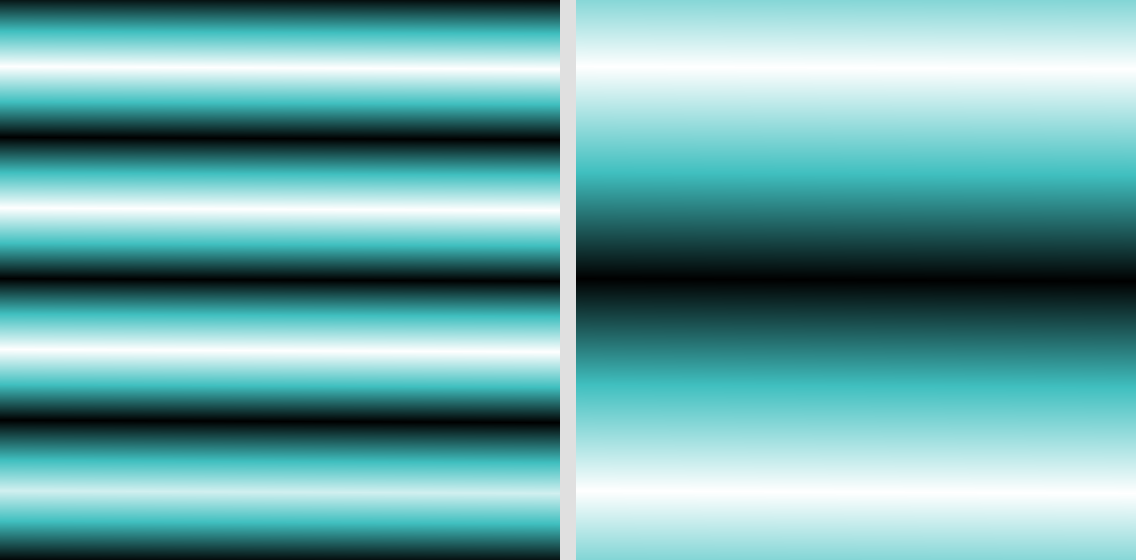
Left, the full canvas; right, a detail of the centre.
This background is drawn by a WebGL 1 fragment shader. Its source:

```glsl
precision highp float;

uniform vec2 u_resolution;

const float BAND_HEIGHT = 0.2525;  // fraction of the canvas
const float TILT = 0.0047;         // downward slope to the right
const float DIM_ROW = -2.0;        // rows count up from the centre line
const float DIM_LEVEL = 0.88;
const vec3 SHADOW = vec3(0.0);
const vec3 TEAL = vec3(0.25, 0.75, 0.75);
const vec3 HIGHLIGHT = vec3(1.0);

// Dark seams through teal flanks to a bright ridge
vec3 tubeRamp(float level) {
    vec3 lower = mix(SHADOW, TEAL, clamp(level * 2.0, 0.0, 1.0));
    return mix(lower, HIGHLIGHT, clamp(level * 2.0 - 1.0, 0.0, 1.0));
}

// The lowest full row has a weaker ridge
float rowStrength(float row) {
    return row < DIM_ROW + 0.5 ? DIM_LEVEL : 1.0;
}

void main() {
    vec2 p = gl_FragCoord.xy / u_resolution - 0.5;

    // Slightly tilted horizontal bands, with a seam through the centre
    float across = (p.y + TILT * p.x) / BAND_HEIGHT;
    float row = floor(across);

    // Triangle wave: 0 at the seams, 1 at the ridge
    float ridge = 1.0 - abs(2.0 * fract(across) - 1.0);

    gl_FragColor = vec4(tubeRamp(ridge * rowStrength(row)), 1.0);
}
```
